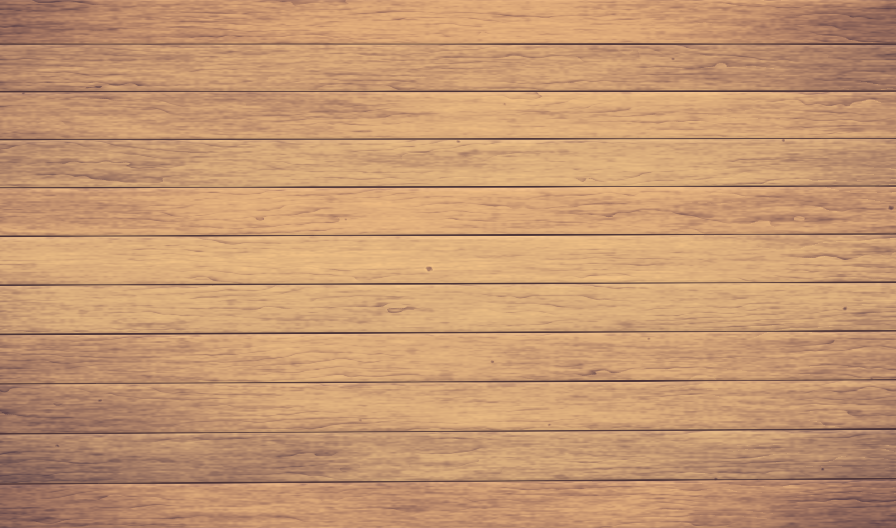
Reproduce this texture procedurally as a Shadertoy shader.

```glsl
// Horizontal wooden planks with wavy grain, dark seams, small knots and a vignette.

float hash(vec2 p) {
    vec3 q = fract(vec3(p.xyx) * 0.1031);
    q += dot(q, q.yzx + 33.33);
    return fract((q.x + q.y) * q.z);
}

float noise(vec2 p) {
    vec2 i = floor(p), f = fract(p);
    f = f * f * (3.0 - 2.0 * f);
    return mix(mix(hash(i), hash(i + vec2(1, 0)), f.x),
               mix(hash(i + vec2(0, 1)), hash(i + vec2(1, 1)), f.x), f.y);
}

float fbm(vec2 p) {
    float sum = 0.0, amp = 0.5;
    for (int i = 0; i < 4; i++) {
        sum += amp * noise(p);
        p = p * 2.03 + 17.7;
        amp *= 0.5;
    }
    return sum;
}

void mainImage(out vec4 fragColor, in vec2 fragCoord) {
    vec2 uv = fragCoord / iResolution.xy;
    vec2 p = fragCoord / iResolution.y;

    // Plank rows, counted from the top, slightly tilted and widening downwards
    float row = (0.9165 - uv.y) * 11.13 * (1.0 + 0.0125 * uv.x);
    row -= 0.0032 * row * row;
    float plank = floor(row);
    float across = row - plank;
    float seed = hash(vec2(plank + 5.0, 3.7));
    vec2 shift = vec2(seed * 90.0, plank * 13.0 + 40.0);

    // Growth rings: contour lines of a stretched, warped field
    float rings = across * 6.5
        + 6.5 * fbm(vec2(p.x * 1.9, across * 1.1) + shift)
        + 0.45 * noise(vec2(p.x * 19.0, across * 5.0) + shift)
        + 0.25 * noise(vec2(p.x * 50.0, across * 9.0) + shift);
    float blur = clamp(fwidth(rings), 0.02, 0.8);
    float phase = fract(rings);
    float late = pow(phase, 5.0) * smoothstep(0.0, blur, 1.0 - phase);
    float strength = smoothstep(0.35, 0.8, noise(vec2(p.x * 7.0, across * 4.0) + shift.yx));

    // Fine fibres, streaks and broad stains along the plank
    float fibre = noise(vec2(p.x * 24.0, row * 30.0) + shift) - 0.5;
    float streak = fbm(vec2(p.x * 4.0, row * 9.0) + shift) - 0.47;
    float stain = fbm(vec2(p.x * 2.2, across * 1.6) + shift * 1.7) - 0.47;
    float pores = noise(vec2(p.x * 110.0, row * 31.0)) - 0.5;
    float dashes = smoothstep(0.68, 0.95, noise(vec2(p.x * 32.0, row * 19.0) + 9.0));

    // Vignette, heavier towards the corners and the lower edge
    vec2 c = uv - vec2(0.51, 0.54);
    float vignette = dot(c * c, vec2(0.95, 0.8)) + 4.0 * c.x * c.x * c.y * c.y;

    float tone = 1.04 + 0.18 * (seed - 0.5) - 1.15 * vignette;
    tone += 0.24 * fibre + 0.32 * streak + 0.6 * stain + 0.2 * pores;
    tone -= late * mix(0.1, 0.58, strength) + 0.16 * dashes;

    // Pale worn ridges beside the rings, mostly on the right
    float worn = smoothstep(0.55, 1.0, uv.x) * smoothstep(0.5, 0.8, noise(p * vec2(9.0, 40.0)));
    tone += 0.2 * worn * pow(1.0 - phase, 6.0);
    tone -= 0.5 * max(tone - 0.9, 0.0);

    // Scattered knots with a light rim
    for (int i = 0; i < 18; i++) {
        float k = float(i);
        vec2 centre = vec2(hash(vec2(k, 1.3)) * 1.7, hash(vec2(k, 8.1)));
        float radius = mix(0.0015, 0.005, pow(hash(vec2(k, 4.9)), 3.0));
        vec2 d = (p - centre) * vec2(0.75, 1.0);
        float dist = length(d) + 0.002 * (noise(p * 260.0) - 0.5);
        float soft = 1.2 / iResolution.y;
        tone += 0.1 * (1.0 - smoothstep(radius, radius * 2.5, dist));
        tone -= 0.7 * (1.0 - smoothstep(radius - soft, radius + soft, dist));
    }

    // Wood colours, with redder middle tones
    tone = clamp(tone, -0.1, 1.15);
    vec3 colour = mix(vec3(0.44, 0.325, 0.32), vec3(0.885, 0.705, 0.505), tone);
    colour += vec3(0.04, -0.055, -0.025) * max(tone * (1.0 - tone), 0.0);
    colour *= mix(vec3(1.015, 0.985, 0.97), vec3(0.995, 1.01, 1.0), hash(vec2(plank, 21.0)));

    // Seams of uneven darkness with a lit lower lip
    float toSeam = abs(fract(row + 0.5) - 0.5);
    float aa = fwidth(row);
    float wear = noise(vec2(p.x * 5.0, floor(row + 0.5) * 7.0 + 30.0));
    colour += 0.03 * (1.0 - smoothstep(0.04, 0.12, across)) * (0.5 + wear);
    colour *= 0.93 + 0.07 * smoothstep(0.0, 0.1, 1.0 - across);
    float halfWidth = mix(0.010, 0.018, wear);
    float seam = 1.0 - smoothstep(halfWidth - 0.5 * aa, halfWidth + 0.5 * aa, toSeam);
    colour = mix(colour, vec3(0.28, 0.19, 0.21), seam * mix(0.7, 1.0, wear));

    fragColor = vec4(clamp(colour, 0.0, 1.0), 1.0);
}
```
